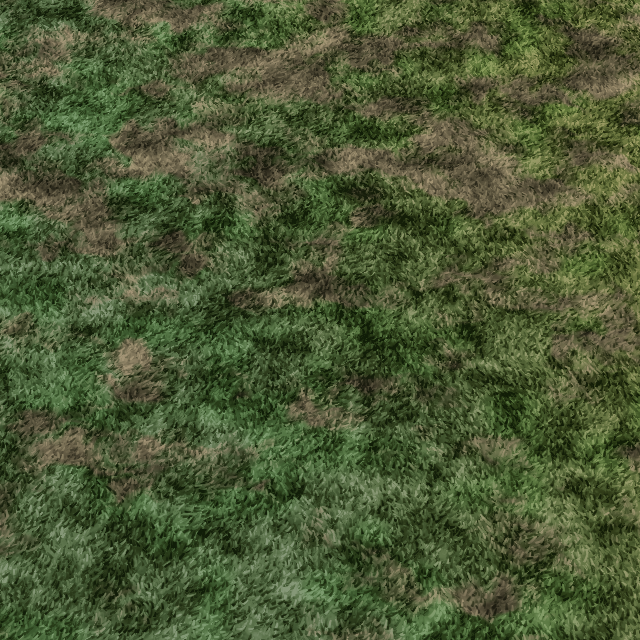
Write a WebGL 1 fragment shader that draws this texture.

```glsl
precision highp float;
// Draws a patchy lawn seen at a slant: leaning blades, dark tufts, dry straw and bare soil.
uniform vec2 u_resolution;

float hash(vec2 p) {
  vec3 q = fract(vec3(p.xyx) * 0.1031);
  q += dot(q, q.yzx + 33.33);
  return fract((q.x + q.y) * q.z);
}

float noise(vec2 p) {
  vec2 cell = floor(p);
  vec2 f = fract(p);
  f = f * f * (3.0 - 2.0 * f);
  float low = mix(hash(cell), hash(cell + vec2(1.0, 0.0)), f.x);
  float high = mix(hash(cell + vec2(0.0, 1.0)), hash(cell + vec2(1.0, 1.0)), f.x);
  return mix(low, high, f.y);
}

float fbm(vec2 p) {
  float sum = 0.0;
  float weight = 0.53;
  for (int i = 0; i < 4; i++) {
    sum += weight * noise(p);
    p = mat2(1.6, 1.2, -1.2, 1.6) * p + 17.3;
    weight *= 0.5;
  }
  return sum;
}

// Paints one layer of tapered blades over the tone, far rows first.
float bladeLayer(float tone, vec2 ground, float density, float seed, float lean) {
  vec2 p = ground * density + seed * 7.31;
  vec2 home = floor(p);
  float soft = 0.1 + density / u_resolution.y;
  float base = tone;
  for (int j = 1; j >= -1; j--) {
    for (int i = -1; i <= 1; i++) {
      vec2 cell = home + vec2(float(i), float(j));
      vec2 id = cell + seed * 31.0;
      vec2 center = cell + vec2(hash(id), hash(id + 57.0));
      float angle = lean + (hash(id + 113.0) - 0.5) * 1.5;
      vec2 along = vec2(sin(angle), cos(angle));
      vec2 d = p - center;
      float t = dot(d, along) / mix(0.5, 0.85, hash(id + 191.0));
      float side = abs(dot(d, vec2(along.y, -along.x)) + 0.07 * t * t);
      float width = 0.17 - 0.07 * t;
      float cover = 1.0 - smoothstep(width - soft * 0.5, width + soft * 0.5, side);
      cover *= 1.0 - smoothstep(0.65, 1.0, abs(t));
      float shade = base + (hash(id + 271.0) - 0.5) * 0.78 + 0.09 * t;
      tone = mix(tone, shade, cover * 0.88);
    }
  }
  return tone;
}

vec3 grassColor(float tone) {
  vec3 c = mix(vec3(0.07, 0.11, 0.03), vec3(0.18, 0.23, 0.10), smoothstep(0.06, 0.32, tone));
  c = mix(c, vec3(0.26, 0.33, 0.18), smoothstep(0.32, 0.47, tone));
  c = mix(c, vec3(0.38, 0.45, 0.28), smoothstep(0.47, 0.66, tone));
  return mix(c, vec3(0.55, 0.59, 0.44), smoothstep(0.66, 0.94, tone));
}

void main() {
  vec2 uv = gl_FragCoord.xy / u_resolution;

  // The ground recedes towards the top, so features shrink and flatten there.
  vec2 ground = vec2((uv.x - 0.5) * (1.0 + 0.35 * uv.y), uv.y * (1.0 + 0.45 * uv.y)) + 2.0;
  vec2 warp = vec2(noise(ground * 37.0), noise(ground * 37.0 + 40.0)) - 0.5;

  // Tufts and broad light, with a shaded hollow in the middle.
  float tuft = fbm((ground + warp * 0.02) * vec2(21.0, 27.0)) - 0.5;
  float broad = noise(ground * 5.0 + 9.0) - 0.5;
  vec2 hollow = (uv - vec2(0.53, 0.55)) / vec2(0.26, 0.24) + warp * 0.4;
  float shadow = 1.0 - smoothstep(0.4, 1.3, length(hollow));
  float base = 0.5 + tuft * 0.86 + broad * 0.06 - shadow * 0.1;

  // Blades
  float lean = 0.2 + (noise(ground * 14.0 + 70.0) - 0.5) * 1.5;
  float tone = base;
  for (int k = 0; k < 4; k++) {
    float layer = float(k);
    float blades = bladeLayer(base, ground, 74.0 + 8.0 * layer, layer + 1.0, lean);
    tone = mix(tone, blades, smoothstep(0.0, 0.08, abs(blades - base)));
  }
  tone += (noise(ground * 180.0) - 0.5) * 0.14;

  // Slightly cooler green at the left, yellower at the upper right.
  vec3 color = grassColor(tone);
  float warmth = smoothstep(0.35, 1.0, uv.x * 0.7 + uv.y * 0.35 + broad * 0.1);
  color *= mix(vec3(0.93, 1.01, 1.03), vec3(1.08, 1.03, 0.85), warmth);
  float lush = smoothstep(0.4, 0.8, noise(ground * 12.0 + 31.0));
  color *= mix(vec3(1.03, 1.0, 1.04), vec3(0.94, 1.02, 0.95), lush);

  // Small ragged dry patches, rarer towards the bottom: pale straw or dark soil.
  float dry = fbm((ground + warp * 0.04) * vec2(9.0, 15.0) + 5.0);
  dry += 0.13 * smoothstep(0.15, 0.85, uv.y) - shadow * 0.07 - tuft * 0.12;
  dry += (tone - base) * 0.2;
  float bare = smoothstep(0.54, 0.82, dry);
  float pale = noise(ground * vec2(14.0, 20.0) + 83.0) - 0.4;
  float litter = clamp(0.5 + (tone - 0.5) * 0.85 + pale * 0.55, 0.0, 1.0);
  vec3 earth = mix(vec3(0.12, 0.11, 0.07), vec3(0.65, 0.58, 0.46), litter);
  color = mix(color, earth, bare * 0.9);

  gl_FragColor = vec4(clamp(color, 0.0, 1.0), 1.0);
}
```
